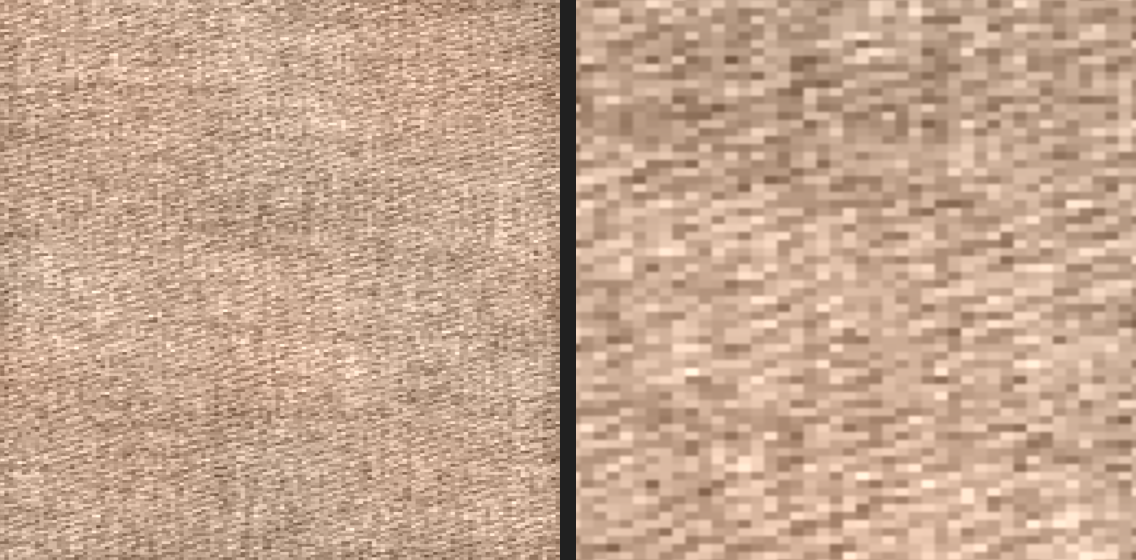
Left, the full canvas; right, a detail of the centre.
This texture is drawn by a three.js fragment shader. Its source:

```glsl
// Faded beige twill cloth: short woven dashes in shallow diagonal ribs, with yarn streaks and worn patches.
varying vec2 vUv;

float hash(vec2 p) {
  vec3 q = fract(vec3(p.xyx) * 0.1031);
  q += dot(q, q.yzx + 33.33);
  return fract((q.x + q.y) * q.z);
}

// Smooth value noise, centred on zero
float noise(vec2 p) {
  vec2 i = floor(p);
  vec2 f = fract(p);
  f = f * f * (3.0 - 2.0 * f);
  float low = mix(hash(i), hash(i + vec2(1.0, 0.0)), f.x);
  float high = mix(hash(i + vec2(0.0, 1.0)), hash(i + vec2(1.0, 1.0)), f.x);
  return mix(low, high, f.y) - 0.5;
}

// Brightness offset of one stitch, addressed by column and row
float stitchTone(vec2 cell) {
  // Diagonal ribs, climbing one row every two columns
  float wobble = 0.9 * noise(cell / vec2(22.0, 17.0) + 40.0);
  float rib = cos(6.2832 * ((cell.y - 0.5 * cell.x) / 3.0 + wobble));

  // Dashes two stitches long, shifted at random in each row
  float shift = floor(2.0 * hash(vec2(cell.y, 307.0)));
  float dash = hash(vec2(floor((cell.x + shift) * 0.5) + 500.0, cell.y)) - 0.5;
  float grain = hash(cell + 71.0) + hash(cell + 163.0) - 1.0;

  // Uneven yarns along both thread directions
  float warp = noise(vec2(cell.x + 11.0, cell.y / 13.0 + 90.0));
  float weft = noise(vec2(cell.x / 15.0 + 60.0, cell.y * 0.6 + 23.0));

  return 0.073 * rib + 0.16 * dash + 0.16 * grain + 0.10 * warp + 0.11 * weft;
}

// Blend neighbouring stitches across a narrow soft edge
float weave(vec2 p) {
  vec2 i = floor(p - 0.5);
  vec2 f = smoothstep(vec2(0.28, 0.2), vec2(0.72, 0.8), fract(p - 0.5));
  float low = mix(stitchTone(i), stitchTone(i + vec2(1.0, 0.0)), f.x);
  float high = mix(stitchTone(i + vec2(0.0, 1.0)), stitchTone(i + vec2(1.0, 1.0)), f.x);
  return mix(low, high, f.y);
}

void main() {
  float tone = weave(vUv * vec2(128.0, 210.0) + 8.0);

  // Worn patches, wider than tall
  float wear = noise(vUv * vec2(3.0, 5.0) + 5.0) + 0.6 * noise(vUv * vec2(7.0, 15.0) + 31.0);
  tone += 0.085 * wear;

  // Darker rim and lower part
  vec2 rim = min(vUv, 1.0 - vUv);
  tone -= 0.06 * (1.0 - smoothstep(0.0, 0.06, min(rim.x, rim.y)));
  tone += 0.035 * smoothstep(0.0, 0.6, vUv.y) - 0.017;

  // Slight drift between pinkish and olive beige
  float drift = noise(vUv * vec2(4.0, 6.0) + 77.0);
  vec3 beige = vec3(0.777, 0.657, 0.568) + drift * vec3(0.02, -0.015, -0.025);

  gl_FragColor = vec4(clamp(beige + tone, 0.0, 1.0), 1.0);
}
```
